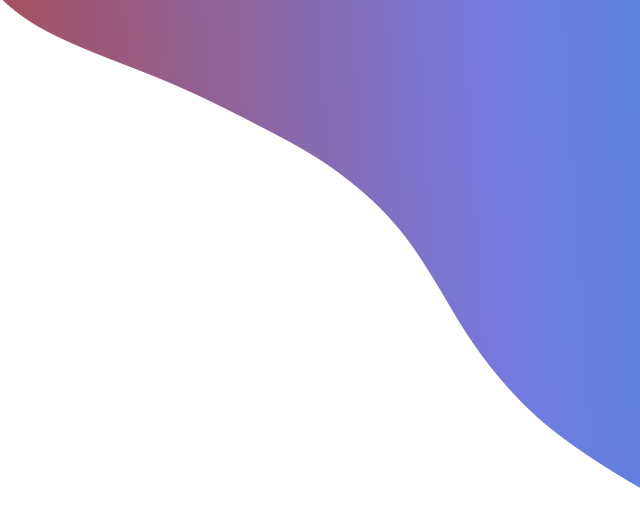
This background is drawn by a WebGL 1 fragment shader. Its source:

```glsl
precision highp float;
// A red-to-blue gradient wave sweeping from the top left to the lower right over white.

uniform vec2 u_resolution;

// Cubic Hermite curve between two knots, each given as (x, depth, slope).
float span(float x, vec3 a, vec3 b) {
    float w = b.x - a.x;
    float t = (x - a.x) / w;
    float s = 1.0 - t;
    return s * s * ((1.0 + 2.0 * t) * a.y + t * w * a.z)
         + t * t * ((1.0 + 2.0 * s) * b.y - s * w * b.z);
}

// Depth of the wave below the top edge, from 0 to 1.
float waveDepth(float x) {
    vec3 corner = vec3(0.004, 0.0, 1.14);
    vec3 shoulder = vec3(0.098, 0.0736, 0.56);
    vec3 slope = vec3(0.254, 0.150, 0.50);
    vec3 bulge = vec3(0.397, 0.2316, 0.625);
    vec3 bend = vec3(0.5404, 0.335, 0.94);
    vec3 drop = vec3(0.6367, 0.4507, 1.60);
    vec3 steepest = vec3(0.703, 0.576, 2.06);
    vec3 hollow = vec3(0.768, 0.692, 1.50);
    vec3 tail = vec3(0.8594, 0.8044, 0.96);
    vec3 end = vec3(1.0, 0.917, 0.70);

    if (x < corner.x) return (x - corner.x) * corner.z;
    if (x < shoulder.x) return span(x, corner, shoulder);
    if (x < slope.x) return span(x, shoulder, slope);
    if (x < bulge.x) return span(x, slope, bulge);
    if (x < bend.x) return span(x, bulge, bend);
    if (x < drop.x) return span(x, bend, drop);
    if (x < steepest.x) return span(x, drop, steepest);
    if (x < hollow.x) return span(x, steepest, hollow);
    if (x < tail.x) return span(x, hollow, tail);
    return span(x, tail, end);
}

// Slightly tilted gradient: red to violet-blue, then on to clear blue.
vec3 waveColor(vec2 p) {
    float t = p.x - 0.054 * p.y;
    vec3 red = vec3(0.65, 0.315, 0.37);
    vec3 violet = vec3(0.459, 0.478, 0.882);
    vec3 blue = vec3(0.361, 0.51, 0.87);
    vec3 warm = mix(red, violet, clamp(t / 0.762, 0.0, 1.0));
    return mix(warm, blue, clamp((t - 0.762) / 0.238, 0.0, 1.0));
}

void main() {
    vec2 p = gl_FragCoord.xy / u_resolution;
    p.y = 1.0 - p.y;

    // Approximate distance to the edge, measured across the curve
    float depth = waveDepth(p.x);
    float rise = (waveDepth(p.x + 0.001) - depth) / 0.001;
    float aspect = u_resolution.y / u_resolution.x;
    float edge = (depth - p.y) / length(vec2(1.0, rise * aspect));

    float cover = clamp(edge * u_resolution.y + 0.5, 0.0, 1.0);
    gl_FragColor = vec4(mix(vec3(1.0), waveColor(p), cover), 1.0);
}
```
